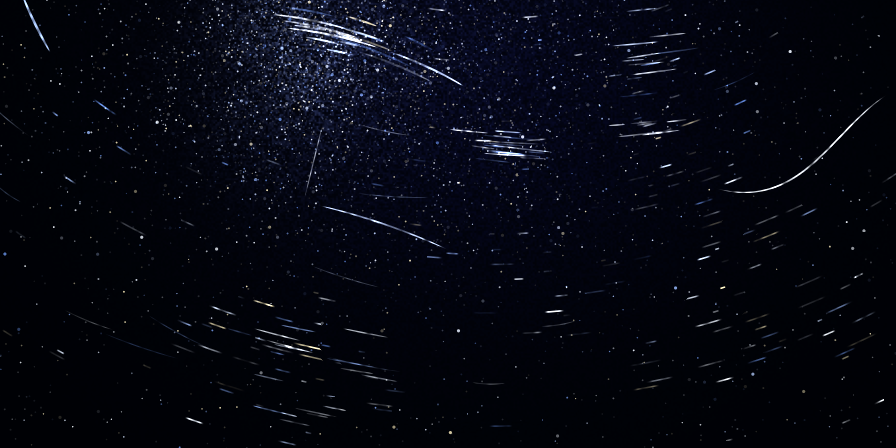
Reproduce this texture procedurally as a WebGL 1 fragment shader.

```glsl
precision highp float;
// Scratched dark glass: pale dust and curved scratches over a navy glow.
uniform vec2 u_resolution;

const vec3 BLACK = vec3(0.0, 0.005, 0.020);
const vec3 NAVY = vec3(0.014, 0.022, 0.105);
const vec3 HAZE = vec3(0.15, 0.18, 0.25);
const vec3 BLUE = vec3(0.36, 0.50, 0.78);
const vec3 PALE = vec3(0.95, 0.97, 0.98);
const vec3 WARM = vec3(0.94, 0.88, 0.68);
const vec2 HUB = vec2(1.1, 2.0);         // centre of the wiping arcs
const vec2 DUST_CORE = vec2(0.66, 0.90); // thickest dust
const float DUST_GAIN = 1.0;
const float SCRATCH_GAIN = 1.15;
const int DUST_LAYERS = 6;
const int BUNDLE_SIZE = 18;
const int STRAY_COUNT = 12;

float pixel; // one pixel in canvas heights

float hash(vec2 p) {
  vec3 q = fract(vec3(p.xyx) * vec3(0.1031, 0.1030, 0.0973));
  q += dot(q, q.yzx + 33.33);
  return fract((q.x + q.y) * q.z);
}

vec2 hash2(vec2 p) {
  return vec2(hash(p + 17.3), hash(p + 71.9));
}

float noise(vec2 p) {
  vec2 i = floor(p), f = fract(p);
  f = f * f * (3.0 - 2.0 * f);
  float low = mix(hash(i), hash(i + vec2(1.0, 0.0)), f.x);
  float high = mix(hash(i + vec2(0.0, 1.0)), hash(i + 1.0), f.x);
  return mix(low, high, f.y);
}

// Soft bump around a centre
float blob(vec2 p, vec2 centre, vec2 size) {
  vec2 d = (p - centre) / size;
  return exp(-dot(d, d));
}

// Antialiased coverage of a thin mark with the given half width
float cover(float gap, float halfWidth) {
  return clamp(0.5 + (halfWidth - gap) / pixel, 0.0, 1.0) * min(1.0, 2.0 * halfWidth / pixel);
}

vec3 tint(float pick) {
  return pick > 0.84 ? WARM : mix(BLUE, PALE, smoothstep(0.0, 0.6, pick));
}

// Tapered, bowed scratch; skew moves the bow towards its start
float stroke(vec2 p, vec2 middle, float angle, float len, float bow, float skew, float halfWidth) {
  vec2 d = p - middle;
  float c = cos(angle), s = sin(angle);
  vec2 q = vec2(c * d.x + s * d.y, c * d.y - s * d.x);
  float t = 2.0 * q.x / len;
  float body = max(1.0 - t * t, 0.0);
  float slope = 2.0 * bow / len * (2.0 * t * (1.0 - skew * t) + skew * body);
  float gap = abs(q.y - bow * body * (1.0 - skew * t)) / sqrt(1.0 + slope * slope);
  return cover(gap, halfWidth * sqrt(body)) * smoothstep(0.0, 0.3, body);
}

// Group of near-parallel scratches whose angle turns along the group
vec3 bundle(vec2 p, vec2 centre, vec2 spread, float angle, float turn, float len, float halfWidth) {
  vec3 sum = vec3(0.0);
  for (int i = 0; i < BUNDLE_SIZE; i++) {
    vec2 id = vec2(float(i) * 3.7, centre.x * 91.0 + centre.y * 37.0);
    vec2 place = (hash2(id) + hash2(id + 5.1) - 1.0) * spread;
    float a = angle + turn * place.x + 0.08 * (hash(id + 1.7) - 0.5);
    place.y += 0.5 * turn * place.x * place.x + angle * place.x;
    float size = mix(0.3, 1.2, hash(id + 9.4));
    float light = mix(0.3, 1.0, hash(id + 2.8));
    sum += tint(hash(id + 6.6)) * light
      * stroke(p, centre + place, a, len * size, -turn * len * len * size * size / 8.0, 0.0, halfWidth);
  }
  return sum;
}

// Specks on several turned grids, so that no lattice shows
vec3 dust(vec2 p, float thick) {
  vec3 sum = vec3(0.0);
  for (int i = 0; i < DUST_LAYERS; i++) {
    float layer = float(i), cells = 112.0 - 11.0 * layer;
    float c = cos(0.4 + layer), s = sin(0.4 + layer);
    vec2 g = vec2(c * p.x + s * p.y, c * p.y - s * p.x) * cells + 400.0;
    vec2 id = floor(g) + 613.0 * layer;
    vec2 centre = mix(vec2(0.33), vec2(0.67), hash2(id));
    float light = hash(id + 3.9), size = hash(id + 7.1);
    float radius = mix(0.0012, 0.0021, size) + 0.0014 * step(0.96, size);
    sum += tint(hash(id + 5.7)) * step(hash(id), thick) * mix(0.10, 1.0, light * light * light)
      * cover(length(fract(g) - centre) / cells, radius);
  }
  return sum;
}

// Short broken streaks running along circles around the hub
vec3 wipes(vec2 p, float density) {
  vec2 d = p - HUB;
  vec2 g = vec2(atan(d.x, -d.y) / 0.045, length(d) / 0.011);
  g.x += 7.0 * hash(vec2(floor(g.y), 4.0));
  vec2 id = floor(g), f = fract(g) - 0.5;
  float t = f.x / mix(0.08, 0.48, hash(id + 3.3));
  float gap = abs(f.y - 0.3 * (hash(id + 8.1) - 0.5)) * 0.011;
  float light = hash(id + 12.7);
  return tint(hash(id + 5.5)) * step(hash(id), density) * mix(0.12, 1.0, light * light)
    * cover(gap, 0.0017) * smoothstep(1.0, 0.5, abs(t));
}

void main() {
  pixel = 1.0 / u_resolution.y;
  vec2 p = gl_FragCoord.xy * pixel;
  p.x += 1.0 - 0.5 * u_resolution.x * pixel;

  // Glow with fine grain
  float core = blob(p, DUST_CORE, vec2(0.17, 0.24));
  float veil = blob(p, vec2(0.88, 0.95), vec2(0.50, 0.40));
  float glow = blob(p, vec2(1.05, 0.84), vec2(0.60, 0.52));
  float grain = noise(p * 230.0);
  float cloud = noise(p * 6.0) * 0.6 + noise(p * 17.0 + 5.0) * 0.4;
  vec3 color = mix(BLACK, NAVY, glow * mix(0.35, 1.45, grain));
  color += HAZE * (core + 0.35 * veil * veil) * grain * grain * mix(0.5, 1.5, cloud);

  // Dust
  float thick = (0.30 * core + 0.17 * veil) * mix(0.4, 1.6, cloud) + 0.011;
  vec3 marks = DUST_GAIN * dust(p, thick);

  // Wiping arcs, gathered in patches
  float patches = 0.24 * blob(p, vec2(0.66, 0.22), vec2(0.22, 0.18))
    + 0.22 * blob(p, vec2(1.70, 0.25), vec2(0.24, 0.18))
    + 0.18 * blob(p, vec2(1.52, 0.70), vec2(0.16, 0.24))
    + 0.08 * blob(p, vec2(1.15, 0.60), vec2(0.20, 0.25)) + 0.02;
  vec3 scratches = wipes(p, patches * mix(0.2, 1.8, noise(p * 8.0 + 2.0)));

  // Dense scratch bundles
  scratches += 1.1 * bundle(p, vec2(0.81, 0.91), vec2(0.19, 0.055), -0.30, -1.1, 0.19, 0.0023);
  scratches += bundle(p, vec2(1.13, 0.675), vec2(0.09, 0.038), -0.09, 0.2, 0.12, 0.0016);
  scratches += bundle(p, vec2(1.44, 0.86), vec2(0.12, 0.19), 0.12, 0.3, 0.10, 0.0017);
  scratches += 0.8 * bundle(p, vec2(0.68, 0.19), vec2(0.20, 0.17), -0.22, 0.3, 0.10, 0.0016);

  // Long single scratches
  scratches += PALE * stroke(p, vec2(1.79, 0.685), 0.50, 0.44, -0.055, 0.9, 0.0019);
  scratches += mix(BLUE, PALE, 0.6) * stroke(p, vec2(0.855, 0.492), -0.33, 0.31, 0.008, 0.0, 0.0019);
  scratches += mix(BLUE, PALE, 0.4) * stroke(p, vec2(0.08, 0.95), -1.12, 0.15, -0.003, 0.0, 0.0028);
  scratches += 0.5 * PALE * stroke(p, vec2(0.70, 0.64), 1.33, 0.17, 0.0, 0.0, 0.0013);

  // Faint strays following the arcs
  for (int i = 0; i < STRAY_COUNT; i++) {
    vec2 id = vec2(float(i) * 5.3, 41.0);
    vec2 place = hash2(id) * vec2(2.0, 0.95);
    float lean = atan(place.x - HUB.x, HUB.y - place.y) + 0.3 * (hash(id + 4.4) - 0.5);
    scratches += 0.3 * tint(hash(id + 7.2) * 0.6)
      * stroke(p, place, lean, mix(0.06, 0.2, hash(id + 1.9)), -0.003, 0.0, 0.0012);
  }

  // Worn gaps along the scratches
  scratches *= mix(0.15, 1.35, noise(p * 85.0 + 11.0));
  color += marks + SCRATCH_GAIN * scratches;
  gl_FragColor = vec4(min(color, 1.0), 1.0);
}
```
